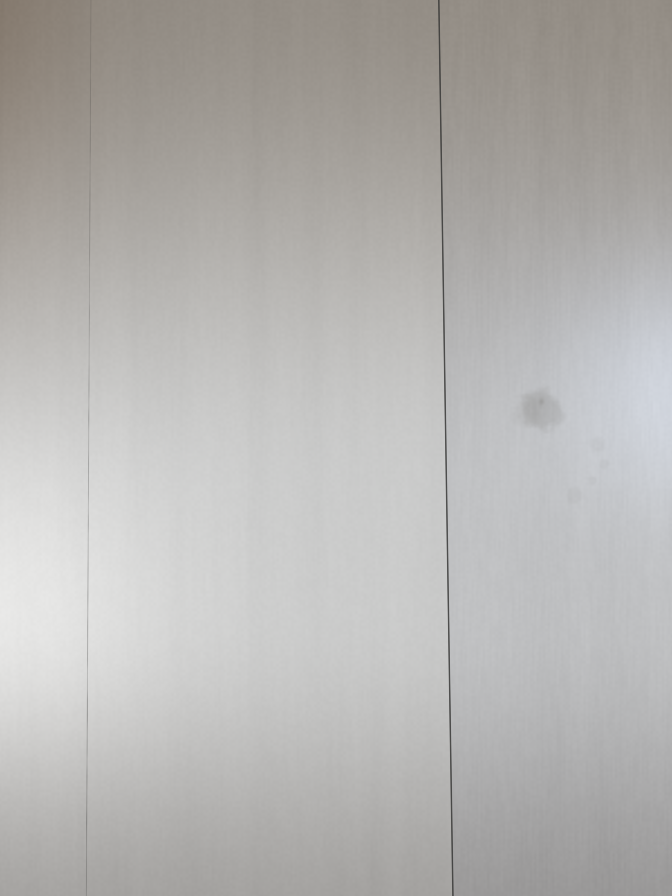
Reproduce this texture procedurally as a Shadertoy shader.

```glsl
float hash(vec2 p) {
    return fract(sin(dot(p, vec2(127.1, 311.7))) * 43758.5453);
}

float noise(vec2 p) {
    vec2 i = floor(p), f = fract(p);
    f = f * f * (3.0 - 2.0 * f);
    return mix(mix(hash(i), hash(i + vec2(1, 0)), f.x),
               mix(hash(i + vec2(0, 1)), hash(i + vec2(1, 1)), f.x), f.y);
}

float fbm(vec2 p) {
    float sum = 0.0, amp = 0.5;
    for (int i = 0; i < 4; i++) {
        sum += amp * noise(p);
        p = p * 2.03 + 17.3;
        amp *= 0.5;
    }
    return sum;
}

float glow(vec2 p, vec2 centre, vec2 size) {
    vec2 d = (p - centre) / size;
    return exp(-dot(d, d));
}

// Soft light falling across the panels
vec3 lighting(vec2 uv) {
    vec3 topTone = vec3(0.575, 0.550, 0.518);
    vec3 midTone = vec3(0.788, 0.790, 0.788);
    vec3 lowTone = vec3(0.628, 0.620, 0.610);
    vec3 col = mix(topTone, midTone, smoothstep(1.05, 0.45, uv.y));
    col = mix(lowTone, col, smoothstep(-0.07, 0.32, uv.y));
    col += vec3(0.122, 0.120, 0.118) * glow(uv, vec2(-0.02, 0.32), vec2(0.29, 0.20));
    col += vec3(0.092, 0.110, 0.140) * glow(uv, vec2(1.04, 0.58), vec2(0.21, 0.14));
    col -= vec3(0.065, 0.085, 0.100) * glow(uv, vec2(-0.04, 1.02), vec2(0.17, 0.36));
    return col;
}

// Fine vertical wood grain, centred on zero
float grain(vec2 p, float panel, float fineness) {
    vec2 q = p + panel * 7.31;
    float broad = noise(vec2(q.x * 34.0, q.y * 1.3)) - 0.5;
    float streak = noise(vec2(q.x * 110.0, q.y * 4.0)) - 0.5;
    float fibre = noise(vec2(q.x * 300.0, q.y * 30.0)) - 0.5;
    return 0.014 * broad + 0.006 * streak + fineness * fibre;
}

float stain(vec2 p, vec2 centre, float radius) {
    float ragged = radius * (0.45 + 1.1 * fbm(p * 42.0));
    return smoothstep(ragged * 1.2, ragged * 0.55, length(p - centre));
}

float seam(float dist, float halfWidth, float soft) {
    return 1.0 - smoothstep(halfWidth - soft, halfWidth + soft, abs(dist));
}

void mainImage(out vec4 fragColor, in vec2 fragCoord) {
    vec2 uv = fragCoord / iResolution.xy;
    vec2 p = fragCoord / iResolution.x;
    float pixel = 1.0 / iResolution.x;

    // Panels repeat across and widen slightly toward the bottom
    float firstSeam = mix(0.1285, 0.1354, uv.y);
    float panelWidth = mix(0.674, 0.653, uv.y) - firstSeam;
    float across = (uv.x - firstSeam) / panelWidth;
    float panel = floor(across);
    float nearest = floor(across + 0.5);
    float seamDist = (across - nearest) * panelWidth;
    float rightPanel = step(1.0, panel);

    vec3 col = lighting(uv);
    col -= rightPanel * vec3(0.040, 0.038, 0.030) * smoothstep(1.0, 0.6, uv.y);
    col += grain(p, panel, mix(0.006, 0.014, rightPanel));
    col += 0.012 * (noise(p * 230.0) - 0.5);

    // One main stain with a small dark core and a lighter smear
    vec3 stainTint = vec3(0.095, 0.100, 0.110);
    vec2 mainSpot = vec2(0.809, 0.724);
    col -= stainTint * 0.62 * stain(p, mainSpot, 0.034);
    col -= stainTint * 0.25 * stain(p, mainSpot - vec2(0.024, 0.005), 0.025);
    col -= stainTint * 0.70 * glow(p, mainSpot + vec2(-0.003, 0.012), vec2(0.004, 0.006));

    // Faint drips trailing below it
    for (int i = 0; i < 4; i++) {
        float id = float(i);
        vec2 jitter = vec2(hash(vec2(id, 3.0)), hash(vec2(id, 8.0))) - 0.5;
        vec2 spot = vec2(0.905 - 0.014 * id, 0.668 - 0.026 * id) + jitter * vec2(0.03, 0.015);
        col -= stainTint * 0.20 * stain(p, spot, 0.009 + 0.007 * hash(vec2(id, 5.0)));
    }

    // Seams: a patchy hairline on the left, a narrow dark gap on the right
    float darkSeam = step(0.5, nearest);
    float halfWidth = mix(0.0007, 0.0011, darkSeam);
    float patchy = 0.65 + 0.7 * noise(vec2(nearest, p.y * 45.0));
    float hairline = mix(0.34, 0.17, uv.y) * patchy;
    float strength = mix(hairline, 0.82, darkSeam);
    vec3 gapColor = vec3(0.20, 0.20, 0.195);
    col = mix(col, gapColor, strength * seam(seamDist, halfWidth, 0.6 * pixel));

    fragColor = vec4(clamp(col, 0.0, 1.0), 1.0);
}
```
